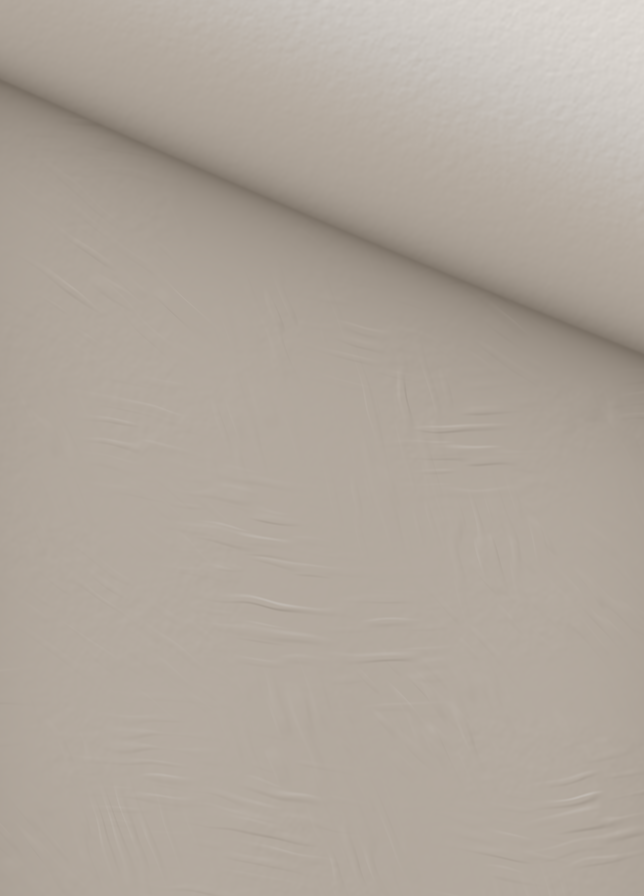
This texture is drawn by a Shadertoy shader. Its source:

```glsl
const vec2 LIGHT_STEP = vec2(-0.0014, 0.0022);

float hash(vec2 p) {
    vec3 q = fract(p.xyx * vec3(0.1031, 0.1030, 0.0973));
    q += dot(q, q.yzx + 33.33);
    return fract((q.x + q.y) * q.z);
}

float noise(vec2 p) {
    vec2 cell = floor(p), f = fract(p);
    f = f * f * (3.0 - 2.0 * f);
    vec2 e = vec2(0.0, 1.0);
    return mix(mix(hash(cell), hash(cell + e.yx), f.x),
               mix(hash(cell + e.xy), hash(cell + e.yy), f.x), f.y);
}

vec2 rotate(vec2 p, float angle) {
    float c = cos(angle), s = sin(angle);
    return vec2(c * p.x + s * p.y, c * p.y - s * p.x);
}

// Overlapping patches of trowel strokes, each with its own direction
float strokes(vec2 p, float patchSize) {
    vec2 g = p / patchSize;
    vec2 home = floor(g);
    float height = 0.0;
    for (int j = -1; j <= 1; j++)
    for (int i = -1; i <= 1; i++) {
        vec2 id = home + vec2(i, j);
        float pick = hash(id + 71.0);
        vec2 centre = id + 0.2 + 0.6 * vec2(hash(id + 11.0), hash(id + 37.0));
        float spread = hash(id + 5.0) - 0.5;
        float angle = pick < 0.35 ? 0.5 * spread : -0.95 + 0.7 * spread;
        vec2 local = rotate(g - centre, angle);
        float window = exp(-5.0 * dot(local, local)) * (0.4 + 0.9 * hash(id + 93.0));
        vec2 q = local * patchSize;
        q.y += 0.005 * noise(q * 28.0 + id * 7.0);
        float ridge = noise(q * vec2(19.0, 125.0) + id * 31.7);
        height += window * smoothstep(0.5, 0.9, ridge);
    }
    return height;
}

float pebbles(vec2 p, float scale) {
    return 0.65 * noise(rotate(p, 0.6) * scale)
         + 0.35 * noise(rotate(p, 1.7) * scale * 1.9 + 19.0);
}

float sheetHeight(vec2 p) {
    float rough = smoothstep(0.35, 0.75, noise(p * 13.0 + 3.0));
    return strokes(p, 0.12) + (0.1 + 0.26 * rough) * pebbles(p, 105.0);
}

// Signed distance to the crease, positive on the roll
float creaseDistance(vec2 p) {
    float t = p.x / 0.719;
    float edge = 0.911 - 0.307 * t - 0.02 * t * (1.0 - t);
    return (p.y - edge) * 0.92;
}

float sheetTone(float depth, vec2 p) {
    float shadow = 0.135 * exp(-depth / 0.068) + 0.09 * exp(-depth / 0.011);
    float sides = 0.025 * exp(-p.x / 0.06) + 0.02 * exp((p.x - 0.719) / 0.06);
    return 0.702 - shadow - sides + 0.012 * (noise(p * 5.0) - 0.5);
}

float rollTone(float rise) {
    return 0.687 - 0.19 * exp(-rise / 0.021) + 0.168 * smoothstep(0.04, 0.36, rise);
}

// Warm grey that turns more neutral in the highlights
vec3 warmGrey(float tone) {
    float warmth = 1.0 - 0.5 * smoothstep(0.69, 0.8, tone);
    return vec3(tone) - vec3(0.0, 0.038, 0.08) * warmth;
}

void mainImage(out vec4 fragColor, in vec2 fragCoord) {
    vec2 p = fragCoord / iResolution.y;
    float d = creaseDistance(p);
    vec2 lit = p + LIGHT_STEP;

    // Flat sheet with embossed strokes, fading into the shadow
    float depth = max(-d, 0.0);
    float sheetRelief = sheetHeight(p) - sheetHeight(lit);
    float sheet = sheetTone(depth, p)
                + 0.065 * sheetRelief * mix(0.5, 1.0, smoothstep(0.0, 0.1, depth));

    // Rolled sheet with a finer grain, clearest in the highlight
    float rise = max(d, 0.0);
    float rollRelief = pebbles(p, 125.0) - pebbles(lit, 125.0);
    float roll = rollTone(rise)
               + rollRelief * mix(0.018, 0.062, smoothstep(0.05, 0.3, rise));

    float tone = mix(sheet, roll, smoothstep(-0.003, 0.003, d));
    fragColor = vec4(warmGrey(tone), 1.0);
}
```
